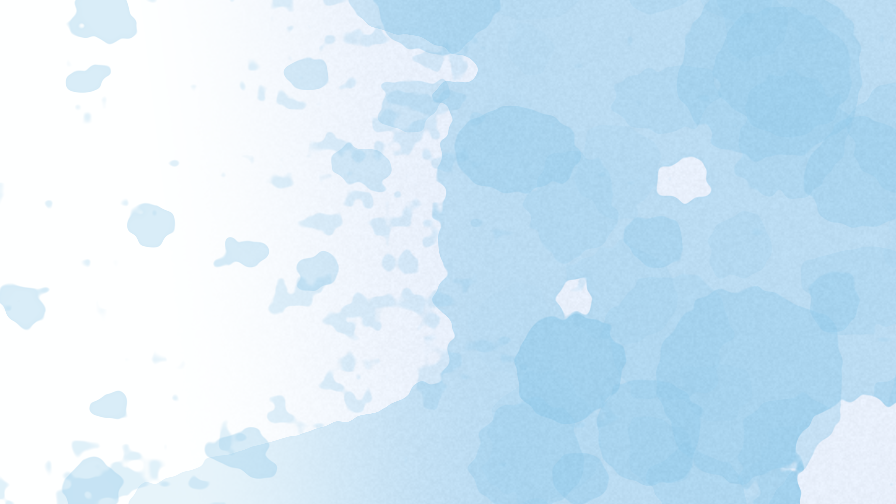
Give the GLSL for this background, as a Shadertoy shader.

```glsl
const vec3 PAPER_WHITE = vec3(0.995, 1.0, 1.0);
const vec3 PAPER_LILAC = vec3(0.91, 0.94, 0.985);
const vec3 PIGMENT = vec3(0.57, 0.79, 0.915);
const float GROUND_ALPHA = 0.52;
const float SPOT_ALPHA = 0.34;
const float FLECK_ALPHA = 0.27;
const float RIM_GAIN = 0.16;
const float RIM_WIDTH = 0.004;
const float GRAIN = 0.022;

// Large washes: centre, radius, opacity
const vec4 WASHES[12] = vec4[12](
    vec4(1.556, 0.86, 0.130, 0.32), vec4(1.530, 0.86, 0.180, 0.36),
    vec4(0.870, 1.01, 0.120, 0.42), vec4(1.030, 0.70, 0.100, 0.42),
    vec4(1.127, 0.27, 0.105, 0.58), vec4(1.285, 0.145, 0.105, 0.42),
    vec4(1.490, 0.24, 0.190, 0.40), vec4(1.153, 0.05, 0.055, 0.42),
    vec4(1.303, 0.52, 0.055, 0.38), vec4(1.655, 0.405, 0.055, 0.38),
    vec4(1.710, 0.65, 0.110, 0.36), vec4(1.050, 0.09, 0.110, 0.34));

// Stray spots on the pale side: centre, radius
const vec3 SPOTS[12] = vec3[12](
    vec3(0.306, 0.56, 0.043), vec3(0.050, 0.395, 0.050),
    vec3(0.486, 0.486, 0.036), vec3(0.625, 0.46, 0.042),
    vec3(0.165, 0.843, 0.043), vec3(0.200, 0.965, 0.053),
    vec3(0.607, 0.857, 0.036), vec3(0.710, 0.675, 0.052),
    vec3(0.185, 0.035, 0.060), vec3(0.220, 0.195, 0.037),
    vec3(0.810, 0.80, 0.054), vec3(0.486, 0.10, 0.054));

float hash(vec2 p) {
    vec3 q = fract(p.xyx * 0.1031);
    q += dot(q, q.yzx + 33.33);
    return fract((q.x + q.y) * q.z);
}

float noise(vec2 p) {
    vec2 i = floor(p), f = fract(p);
    f = f * f * (3.0 - 2.0 * f);
    return mix(mix(hash(i), hash(i + vec2(1, 0)), f.x),
               mix(hash(i + vec2(0, 1)), hash(i + vec2(1, 1)), f.x), f.y);
}

// Signed roughness of a torn watercolour edge
float ragged(vec2 p) {
    return (noise(p * 17.0) - 0.5) * 0.035 + (noise(p * 42.0 + 9.0) - 0.5) * 0.024;
}

// Soft coverage with a slightly darker rim where pigment pools
float wash(float d, float px) {
    float inside = smoothstep(px, -px, d);
    return inside * (1.0 + RIM_GAIN * exp(-abs(d) / RIM_WIDTH));
}

// Left limit of the blue ground at a given height
float groundEdge(float y) {
    return 0.88 - 0.17 * smoothstep(0.90, 0.97, y)
         - 0.62 * (1.0 - smoothstep(0.0, 0.27, y))
         + 0.06 * smoothstep(0.05, 0.0, abs(y - 0.86));
}

void mainImage(out vec4 fragColor, in vec2 fragCoord) {
    vec2 p = fragCoord / iResolution.y;
    float px = 1.0 / iResolution.y;
    float rough = ragged(p);

    // Paper, tinted lilac toward the right
    vec3 col = mix(PAPER_WHITE, PAPER_LILAC, smoothstep(0.30, 0.95, p.x + 0.12 * (p.y - 0.5)));

    // Ground wash with bare gaps
    float ground = groundEdge(p.y) - p.x + rough * 1.4;
    float gaps = min(length((p - vec2(1.150, 0.415)) * vec2(1.0, 0.7)) - 0.030,
                     length(p - vec2(1.366, 0.635)) - 0.043);
    gaps = min(gaps, length((p - vec2(1.76, 0.06)) * vec2(0.8, 1.0)) - 0.15);
    ground = max(ground, -gaps + rough);
    float depth = mix(0.40, 1.0, smoothstep(0.35, 1.05, p.x));
    col = mix(col, PIGMENT, GROUND_ALPHA * depth * wash(ground, px));

    // Broad faint washes scattered over the blue side
    vec2 grid = p * 5.0;
    for (int k = 0; k < 9; k++) {
        vec2 cell = floor(grid) + vec2(k % 3 - 1, k / 3 - 1);
        vec2 jitter = vec2(hash(cell + 3.1), hash(cell + 17.7));
        vec2 centre = (cell + jitter) / 5.0;
        float radius = mix(0.05, 0.13, hash(cell + 41.3));
        vec2 stretch = mix(vec2(0.85, 1.15), vec2(1.15, 0.85), jitter.y);
        float d = length((p - centre) * stretch) - radius + rough;
        d = max(d, -gaps + rough);
        float presence = smoothstep(0.95, 1.15, centre.x) * mix(0.10, 0.30, jitter.x);
        col = mix(col, PIGMENT, presence * wash(d, px));
    }

    // Main washes
    for (int i = 0; i < 12; i++) {
        vec4 w = WASHES[i];
        vec2 stretch = i == 3 ? vec2(0.8, 1.25) : vec2(1.0);
        float d = length((p - w.xy) * stretch) - w.z + rough * 0.65;
        col = mix(col, PIGMENT, w.w * wash(d, px));
    }

    // Stray spots
    for (int i = 0; i < 12; i++) {
        vec3 s = SPOTS[i];
        float d = length((p - s.xy) * vec2(0.9, 1.1)) - s.z + rough * 1.1;
        col = mix(col, PIGMENT, SPOT_ALPHA * wash(d, px));
    }

    // Broken flecks that thin out away from the ground edge
    float reach = groundEdge(p.y) - p.x;
    float band = smoothstep(0.52, 0.08, reach) * smoothstep(-0.20, 0.02, reach);
    float fleckField = 0.65 * noise(p * vec2(20.0, 25.0) + 5.0) + 0.35 * noise(p * 52.0);
    float fleck = smoothstep(-px, px, (fleckField - mix(0.88, 0.61, band)) * 0.04);
    col = mix(col, PIGMENT, FLECK_ALPHA * fleck);

    // Paper grain, fading out on the white side
    float grain = noise(p * 190.0) + noise(p * 310.0 + 7.0) - 1.0;
    col += grain * GRAIN * smoothstep(0.3, 0.9, p.x);

    fragColor = vec4(clamp(col, 0.0, 1.0), 1.0);
}
```
